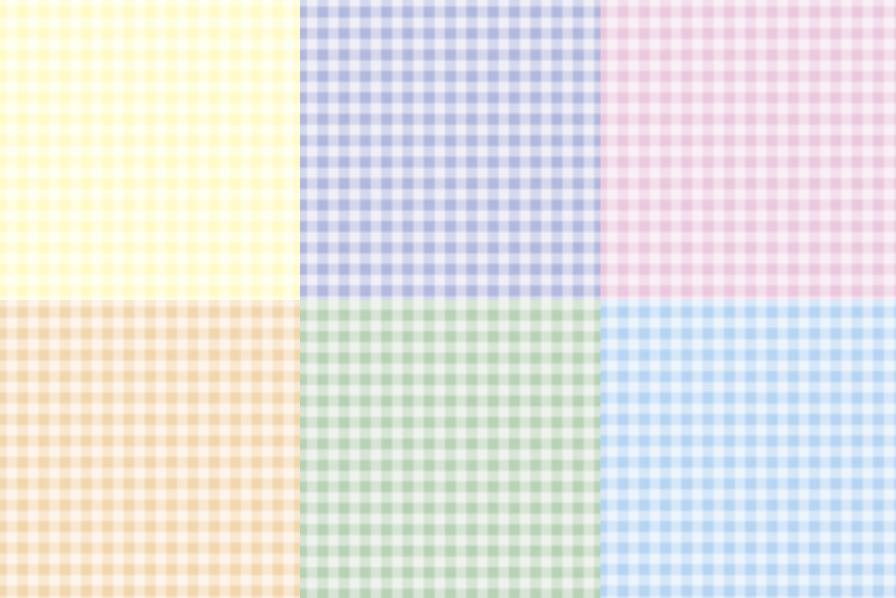
A WebGL 2 fragment shader for this pattern:

```glsl
#version 300 es
precision highp float;
// Six pastel gingham swatches, three across and two down, with softly woven checks.

#define PANEL 0.502          // swatch side, in canvas heights
#define CHECKS vec2(14.1, 14.0) // checks per swatch
#define PHASE vec2(0.06, 0.56)  // centre of the first check
#define GREEN_SHIFT 0.14     // extra drop of the green swatch's rows
#define HALF_BAND 0.26       // half width of a band, in checks
#define SOFTNESS 0.10        // blur of the band edges
#define BAND_TINT 0.42       // tint of one band alone
#define THREAD 0.07          // faint thread inside the pale gaps
#define WEAR 0.05            // uneven dye strength

uniform vec2 u_resolution;
out vec4 fragColor;

vec2 hashGradient(vec2 cell) {
    vec3 p = fract(cell.xyx * vec3(0.1031, 0.1030, 0.0973));
    p += dot(p, p.yzx + 33.33);
    float angle = 6.2832 * fract((p.x + p.y) * p.z);
    return vec2(cos(angle), sin(angle));
}

float gradientNoise(vec2 p) {
    vec2 i = floor(p), f = fract(p);
    vec2 w = f * f * f * (f * (f * 6.0 - 15.0) + 10.0);
    float a = dot(hashGradient(i), f);
    float b = dot(hashGradient(i + vec2(1, 0)), f - vec2(1, 0));
    float c = dot(hashGradient(i + vec2(0, 1)), f - vec2(0, 1));
    float d = dot(hashGradient(i + vec2(1, 1)), f - vec2(1, 1));
    return mix(mix(a, b, w.x), mix(c, d, w.x), w.y);
}

// Dyed bands along both axes, plus a thin thread beside each gap's centre
vec2 bands(vec2 t, vec2 pixel) {
    vec2 d = abs(fract(t + 0.5) - 0.5);
    vec2 soft = max(vec2(SOFTNESS), pixel);
    vec2 band = 1.0 - smoothstep(HALF_BAND - soft, HALF_BAND + soft, d);
    vec2 threadDist = (d - 0.43) / max(vec2(0.035), pixel);
    return band + THREAD * exp(-threadDist * threadDist);
}

// Ground and check colours of each swatch, counted from the top left
void palette(vec2 id, out vec3 ground, out vec3 dye) {
    bool top = id.y < 0.5;
    if (id.x < 0.5) {
        ground = top ? vec3(1.00, 1.00, 0.95) : vec3(0.995, 0.965, 0.93);
        dye    = top ? vec3(1.00, 0.98, 0.78) : vec3(0.95, 0.84, 0.68);
    } else if (id.x < 1.5) {
        ground = top ? vec3(0.945, 0.945, 0.975) : vec3(0.94, 0.955, 0.935);
        dye    = top ? vec3(0.70, 0.725, 0.865) : vec3(0.725, 0.825, 0.715);
    } else {
        ground = top ? vec3(0.98, 0.945, 0.97) : vec3(0.935, 0.96, 0.99);
        dye    = top ? vec3(0.92, 0.785, 0.87) : vec3(0.71, 0.835, 0.95);
    }
}

vec3 gingham(vec2 p) {
    vec2 id = min(floor(p / PANEL), vec2(2, 1));
    vec3 ground, dye;
    palette(id, ground, dye);

    vec2 t = (p / PANEL - id) * CHECKS - PHASE;
    if (id == vec2(1, 1)) t.y -= GREEN_SHIFT;
    vec2 band = bands(t, CHECKS / (PANEL * u_resolution.y));

    // Crossing bands add up to the full dye colour
    float tint = BAND_TINT * (band.x + band.y)
               + (1.0 - 2.0 * BAND_TINT) * band.x * band.y;
    vec2 weave = t + id * 37.0;
    float wear = gradientNoise(weave * vec2(0.7, 3.0))
               + gradientNoise(weave * vec2(3.0, 0.7) + 19.0);
    return mix(ground, dye, tint * (1.0 + WEAR * wear));
}

void main() {
    // Four samples per pixel smooth the swatch borders
    vec3 color = vec3(0.0);
    for (int i = 0; i < 4; i++) {
        vec2 offset = vec2(i % 2, i / 2) * 0.5 - 0.25;
        vec2 p = (gl_FragCoord.xy + offset) / u_resolution.y;
        color += gingham(vec2(p.x, 1.0 - p.y));
    }
    fragColor = vec4(color / 4.0, 1.0);
}
```
